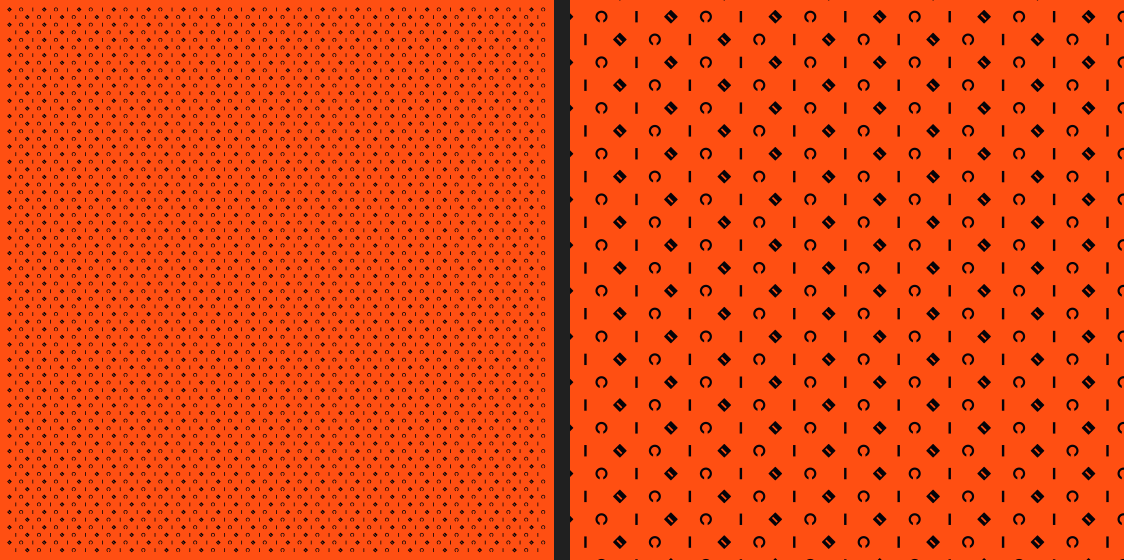
Left, the full canvas; right, a detail of the centre.
This pattern is drawn by a Shadertoy shader. Its source:

```glsl
// Staggered rows of tiny slit diamonds, open rings and upright bars in near-black on orange.

const float SHEET_HEIGHT = 768.0;          // design units from bottom to top
const vec2  PITCH = vec2(47.73, 10.443);   // motif spacing across, row spacing down
const vec2  FIRST = vec2(13.0, 13.0);      // first diamond, from the top left
const float ROW_COUNT = 72.0;
const float ROW_SHIFT = 24.4;              // sideways offset of every second row
const vec2  MARGINS = vec2(9.3, 749.3);    // left and right limits of the print

const vec3 ORANGE = vec3(1.0, 0.31, 0.07);
const vec3 INK = vec3(0.02, 0.01, 0.03);

// Signed offset to the nearest multiple of the period
float wrap(float x, float period) {
    return mod(x + 0.5 * period, period) - 0.5 * period;
}

float boxDistance(vec2 p, vec2 halfSize) {
    vec2 d = abs(p) - halfSize;
    return length(max(d, 0.0)) + min(max(d.x, d.y), 0.0);
}

// Diamond with a short slit parallel to one pair of edges
float slitDiamond(vec2 p, float radius) {
    vec2 turned = vec2(p.x + p.y, p.y - p.x) * 0.70711;
    float body = boxDistance(turned, vec2(radius * 0.70711 - 0.3)) - 0.3;
    float slit = boxDistance(turned - vec2(0.0, 0.3), vec2(1.5, 0.4));
    return max(body, -slit);
}

// Ring with a gap at its lower side
float openRing(vec2 p, float radius, float halfStroke, float halfGap) {
    float ring = abs(length(p) - radius) - halfStroke;
    float gap = max(abs(p.x) - halfGap, -p.y);
    return max(ring, -gap);
}

// Distance to the printed marks; y runs downward
float printDistance(vec2 p) {
    float row = floor((p.y - FIRST.y) / PITCH.y + 0.5);
    if (row < 0.0 || row >= ROW_COUNT) return PITCH.y;

    float x = p.x - FIRST.x - ROW_SHIFT * mod(row, 2.0);
    float y = p.y - FIRST.y - row * PITCH.y;
    float diamond = slitDiamond(vec2(wrap(x, PITCH.x), y), 3.2);
    float ring = openRing(vec2(wrap(x - 16.0, PITCH.x), y), 2.25, 0.5, 0.8);
    float bar = boxDistance(vec2(wrap(x - 32.0, PITCH.x), y), vec2(0.55, 2.6));

    float outside = max(MARGINS.x - p.x, p.x - MARGINS.y);
    return max(min(diamond, min(ring, bar)), outside);
}

// Share of one pixel covered by ink, averaged over a small sample grid
float inkCoverage(vec2 p, float pixel) {
    const int SAMPLES = 3;
    float stepSize = pixel / float(SAMPLES);
    float total = 0.0;
    for (int j = 0; j < SAMPLES; j++) {
        for (int i = 0; i < SAMPLES; i++) {
            vec2 offset = (vec2(i, j) - 0.5 * float(SAMPLES - 1)) * stepSize;
            total += clamp(0.5 - printDistance(p + offset) / stepSize, 0.0, 1.0);
        }
    }
    return total / float(SAMPLES * SAMPLES);
}

void mainImage(out vec4 fragColor, in vec2 fragCoord) {
    float pixel = SHEET_HEIGHT / iResolution.y;
    vec2 p = vec2(fragCoord.x, iResolution.y - fragCoord.y) * pixel;
    fragColor = vec4(mix(ORANGE, INK, inkCoverage(p, pixel)), 1.0);
}
```
